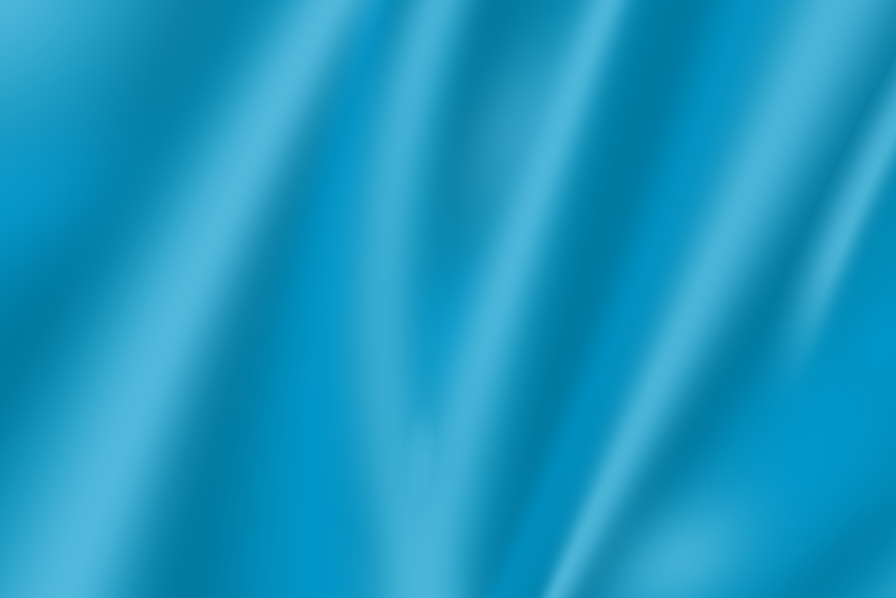
A Shadertoy shader for this background:

```glsl
// Draped blue satin: soft diagonal folds running from top right to lower left.
// Each fold is a parabola x(y) with its own left and right falloff;
// shadows and cool tints are laid first, then the bright ridges and glows.

const vec3 BASE  = vec3(0.005, 0.550, 0.720);
const vec3 SHADE = vec3(0.000, 0.465, 0.615);
const vec3 COOL  = vec3(0.000, 0.600, 0.810);
const vec3 LIGHT = vec3(0.360, 0.750, 0.880);
const float ASPECT = 1.5;

// Parabola through x.x, x.y, x.z at heights 0, 0.5 and 1.
float bend(vec3 x, float y) {
    return 2.0 * (y - 0.5) * (y - 1.0) * x.x
         + 4.0 * y * (1.0 - y) * x.y
         + 2.0 * y * (y - 0.5) * x.z;
}

// Ridge profile; widths are left, right at the bottom, then at the top.
float fold(vec2 p, vec3 x, vec4 widths) {
    float d = p.x - bend(x, p.y);
    vec2 w = mix(widths.xy, widths.zw, p.y);
    float s = d / (d < 0.0 ? w.x : w.y);
    return exp(-s * s);
}

// Soft ellipse, slanted along the cloth.
float glow(vec2 p, vec2 center, vec2 size, float slant) {
    vec2 q = p - center;
    q.x -= slant * q.y;
    q /= size;
    return exp(-dot(q, q));
}

vec3 shadows(vec2 p) {
    float s = 0.9 * fold(p, vec3(-0.25, 0.08, 0.33), vec4(0.12, 0.10, 0.13, 0.12));
    s = max(s, 0.9 * fold(p, vec3(0.30, 0.42, 0.65), vec4(0.12, 0.11, 0.10, 0.06)));
    s = max(s, fold(p, vec3(0.68, 0.74, 0.82), vec4(0.04, 0.06, 0.06, 0.14))
             * smoothstep(0.42, 0.75, p.y));
    s = max(s, 0.9 * fold(p, vec3(0.84, 0.98, 1.15), vec4(0.07, 0.10, 0.10, 0.10)));
    s = max(s, 0.95 * fold(p, vec3(0.97, 1.29, 1.54), vec4(0.08, 0.07, 0.12, 0.10)));
    s = max(s, 0.7 * glow(p, vec2(1.39, 0.05), vec2(0.07, 0.15), 0.9));
    return mix(BASE, SHADE, s);
}

float coolTint(vec2 p) {
    float c = 0.8 * glow(p, vec2(1.36, 0.25), vec2(0.14, 0.20), 0.5);
    c = max(c, 0.7 * glow(p, vec2(1.48, 0.42), vec2(0.08, 0.12), 0.4));
    c = max(c, 0.7 * fold(p, vec3(0.54, 0.55, 0.63), vec4(0.10, 0.07, 0.04, 0.04)));
    c = max(c, 0.6 * fold(p, vec3(0.84, 1.06, 1.25), vec4(0.03, 0.06, 0.06, 0.06)));
    c = max(c, 0.7 * glow(p, vec2(0.03, 0.67), vec2(0.16, 0.13), 0.6));
    c = max(c, 0.6 * glow(p, vec2(0.755, 0.43), vec2(0.07, 0.13), 0.2));
    return c;
}

float ridges(vec2 p) {
    // Broad fold on the left.
    float l = 0.88 * fold(p, vec3(0.11, 0.31, 0.557), vec4(0.15, 0.10, 0.08, 0.065));

    // Two arms that join into one stem.
    float leftArm = fold(p, vec3(0.715, 0.642, 0.735), vec4(0.07, 0.06, 0.055, 0.055));
    leftArm *= mix(0.60, 0.75, smoothstep(0.45, 0.95, p.y));
    float rightArm = fold(p, vec3(0.70, 0.838, 1.02), vec4(0.07, 0.075, 0.045, 0.035));
    rightArm *= mix(0.72, 0.82, smoothstep(0.2, 0.6, p.y));
    float joint = 0.72 * fold(p, vec3(0.70, 0.71, 0.71), vec4(0.085, 0.08, 0.05, 0.05))
                * (1.0 - smoothstep(0.22, 0.42, p.y));
    l = max(l, max(joint, leftArm + rightArm - leftArm * rightArm * 1.2));

    // Long fold tapering to a point at the bottom.
    l = max(l, 0.80 * fold(p, vec3(0.925, 1.165, 1.40), vec4(0.018, 0.035, 0.085, 0.11)));

    // Thin crease at the right edge.
    float crease = fold(p, vec3(1.26, 1.372, 1.62), vec4(0.04, 0.02, 0.05, 0.035));
    return max(l, 0.80 * crease * smoothstep(0.30, 0.60, p.y));
}

float softGlows(vec2 p) {
    float g = 0.85 * glow(p, vec2(-0.02, 1.03), vec2(0.25, 0.25), 0.3);
    g = max(g, 0.45 * glow(p, vec2(0.86, 0.79), vec2(0.075, 0.16), 0.35));
    g = max(g, 0.70 * glow(p, vec2(1.14, 0.06), vec2(0.11, 0.11), 0.5));
    return max(g, 0.35 * glow(p, vec2(1.51, 0.0), vec2(0.06, 0.09), 0.6));
}

void mainImage(out vec4 fragColor, in vec2 fragCoord) {
    vec2 p = fragCoord / iResolution.xy * vec2(ASPECT, 1.0);
    vec3 color = mix(shadows(p), COOL, coolTint(p));
    float light = ridges(p);
    float soft = softGlows(p);
    color = mix(color, LIGHT, light + soft * (1.0 - light));
    fragColor = vec4(color, 1.0);
}
```
